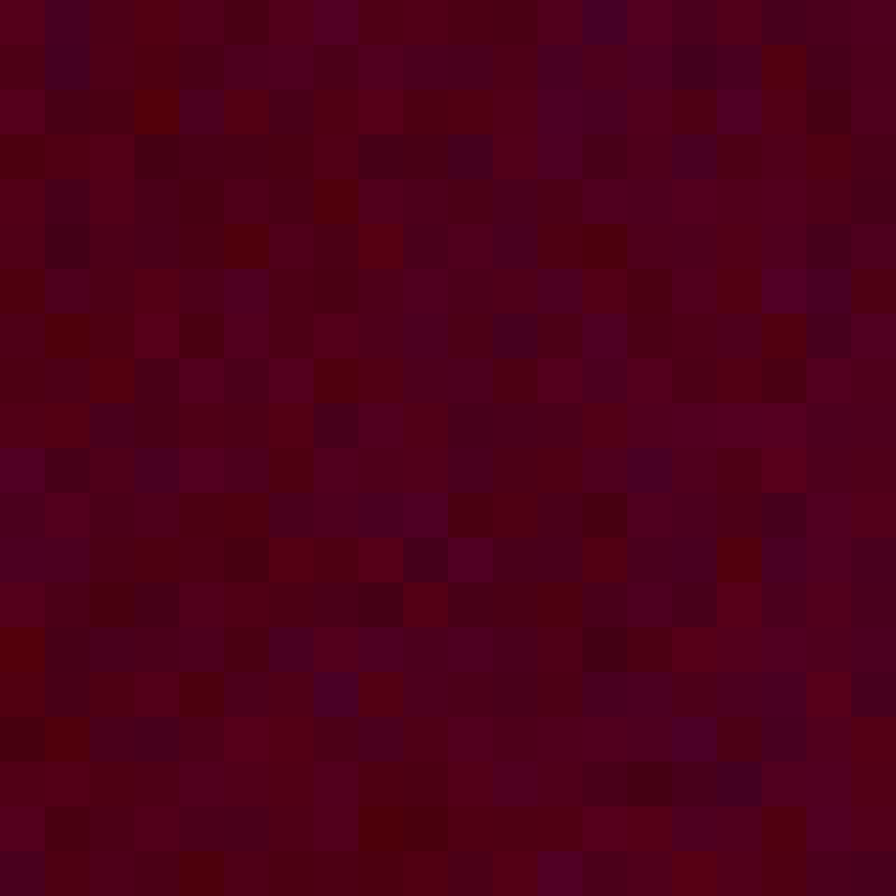
Give the GLSL for this texture, as a WebGL 1 fragment shader.

```glsl
precision highp float;
// A mosaic of flat square tiles in dark wine red. Each tile varies its red and
// blue by a bell-shaped random amount, over a slow gradient-noise drift and a
// slight tilt from warm red on the left to purple on the right.

uniform vec2 u_resolution;

#define TILES 20.0                       // tiles along the shorter side
#define WINE_COLOR vec3(0.304, 0.0, 0.096)
#define RED_SPREAD 0.0155                // deviation of red per tile
#define BLUE_SPREAD 0.0208               // deviation of blue per tile
#define DRIFT_SCALE 0.21                 // drift frequency, per tile
#define DRIFT_RED 0.016
#define DRIFT_BLUE 0.028
#define TILT_BLUE 0.024                  // blue gained from left to right
#define SEED 17.0

// Two uniform random values in 0..1 for a lattice point.
vec2 hash2(vec2 p) {
  vec3 q = fract(vec3(p.xyx) * vec3(0.1031, 0.1030, 0.0973));
  q += dot(q, q.yzx + 33.33);
  return fract((q.xx + q.yz) * q.zy);
}

// Two bell-shaped random values with mean 0 and deviation 1.
vec2 bell2(vec2 p) {
  vec2 sum = hash2(p + SEED) + hash2(p + SEED + 61.0) + hash2(p + SEED + 137.0);
  return 2.0 * sum - 3.0;
}

float cornerGradient(vec2 corner, vec2 offset) {
  float angle = 6.2831853 * hash2(corner + 211.0).x;
  return dot(vec2(cos(angle), sin(angle)), offset);
}

// Gradient noise, roughly -0.7..0.7.
float gradientNoise(vec2 p) {
  vec2 i = floor(p);
  vec2 f = p - i;
  vec2 s = f * f * f * (f * (f * 6.0 - 15.0) + 10.0);
  vec2 e = vec2(1.0, 0.0);
  float low = mix(cornerGradient(i, f), cornerGradient(i + e.xy, f - e.xy), s.x);
  float high = mix(cornerGradient(i + e.yx, f - e.yx),
                   cornerGradient(i + e.xx, f - e.xx), s.x);
  return mix(low, high, s.y);
}

// Flat colour of one tile.
vec3 tileColor(vec2 tile) {
  vec2 grain = bell2(tile) * vec2(RED_SPREAD, BLUE_SPREAD);
  vec2 q = (tile + 0.5) * DRIFT_SCALE;
  vec2 drift = vec2(gradientNoise(q) * DRIFT_RED,
                    gradientNoise(q + 37.4) * DRIFT_BLUE);
  float tilt = TILT_BLUE * ((tile.x + 0.5) / TILES - 0.5);
  vec3 color = WINE_COLOR + vec3(grain.x + drift.x, 0.0, grain.y + drift.y + tilt);
  return clamp(color, 0.0, 1.0);
}

void main() {
  float tilePixels = min(u_resolution.x, u_resolution.y) / TILES;
  vec2 p = gl_FragCoord.xy / tilePixels;

  // Blend the four nearest tiles across a one-pixel seam.
  vec2 tile = floor(p - 0.5);
  vec2 seam = clamp((p - tile - 1.0) * tilePixels + 0.5, 0.0, 1.0);
  vec3 lower = mix(tileColor(tile), tileColor(tile + vec2(1.0, 0.0)), seam.x);
  vec3 upper = mix(tileColor(tile + vec2(0.0, 1.0)), tileColor(tile + 1.0), seam.x);

  gl_FragColor = vec4(mix(lower, upper, seam.y), 1.0);
}
```
